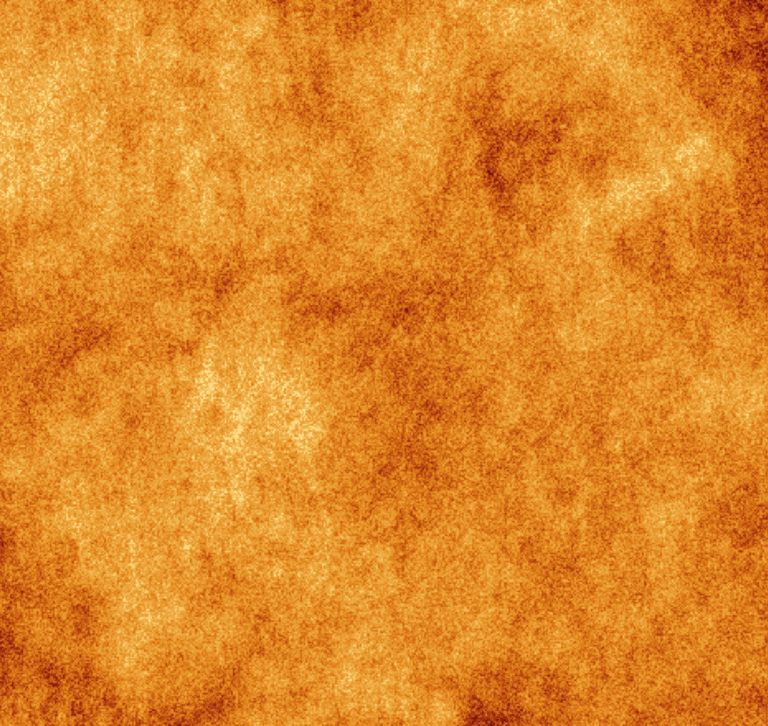
Reproduce this texture procedurally as a WebGL 2 fragment shader.

```glsl
#version 300 es
precision highp float;
// Weathered amber parchment: cloudy stains, faint brushed fibres and fine grain.

uniform vec2 u_resolution;
out vec4 fragColor;

// Integer hash of a lattice cell, returned in -1..1
float hash(vec2 cell, uint seed) {
    uvec2 q = uvec2(ivec2(cell));
    uint h = q.x * 1664525u + q.y * 22695477u + seed * 747796u;
    h = (h ^ (h >> 16)) * 2246822u + 3266489u;
    h = (h ^ (h >> 13)) * 668265263u;
    h = (h ^ (h >> 15)) * 2654435u;
    h ^= h >> 16;
    return float(h >> 8) / 8388608.0 - 1.0;
}

float valueNoise(vec2 p, uint seed) {
    vec2 cell = floor(p);
    vec2 f = p - cell;
    f = f * f * (3.0 - 2.0 * f);
    float low = mix(hash(cell, seed), hash(cell + vec2(1, 0), seed), f.x);
    float high = mix(hash(cell + vec2(0, 1), seed), hash(cell + vec2(1, 1), seed), f.x);
    return mix(low, high, f.y);
}

float fbm(vec2 p, int octaves, float gain, uint seed) {
    const mat2 turn = mat2(0.8, 0.6, -0.6, 0.8);
    float sum = 0.0;
    float amplitude = 1.0;
    for (int i = 0; i < octaves; i++) {
        sum += amplitude * valueNoise(p, seed + uint(i));
        p = turn * p * 2.03 + 7.3;
        amplitude *= gain;
    }
    return sum;
}

// Broad stains with ragged borders
float stains(vec2 p) {
    vec2 warp = vec2(fbm(p * 9.0, 3, 0.5, 11u), fbm(p * 9.0, 3, 0.5, 17u));
    return fbm(p * vec2(5.6, 5.0) + 0.35 * warp, 5, 0.52, 23u);
}

// Thin strokes along y, bent by a slow warp and showing only in patches
float fibres(vec2 p, float lean, uint seed) {
    float bend = 0.035 * valueNoise(p * 5.0, seed);
    vec2 q = vec2(p.x + lean * p.y + bend, p.y - lean * p.x);
    float patches = smoothstep(-0.25, 0.5, valueNoise(p * 7.0, seed + 1u));
    return patches * fbm(q * vec2(110.0, 11.0), 2, 0.6, seed + 2u);
}

// Speckle of two close sizes
float grain(vec2 p) {
    return valueNoise(p * 270.0, 61u) + valueNoise(p * 440.0 + 0.37, 67u);
}

// Uneven scorching towards the border
float scorch(vec2 uv, vec2 p) {
    vec2 margin = min(uv, 1.0 - uv);
    float border = exp(-margin.x * 16.0) + exp(-margin.y * 14.0);
    return border * (0.75 + 0.8 * valueNoise(p * 4.0, 71u));
}

// Colour ramp over a tone centred on zero with unit spread
vec3 amberRamp(float tone) {
    const float stops[8] = float[8](-3.2, -2.05, -1.34, -0.7, -0.05, 0.67, 1.55, 2.7);
    const vec3 colours[8] = vec3[8](
        vec3(0.47, 0.09, 0.03), vec3(0.69, 0.24, 0.07),
        vec3(0.78, 0.36, 0.07), vec3(0.84, 0.45, 0.09),
        vec3(0.89, 0.53, 0.13), vec3(0.91, 0.61, 0.19),
        vec3(0.94, 0.69, 0.30), vec3(0.99, 0.86, 0.51));
    vec3 colour = colours[0];
    for (int i = 1; i < 8; i++) {
        float t = clamp((tone - stops[i - 1]) / (stops[i] - stops[i - 1]), 0.0, 1.0);
        colour = mix(colour, colours[i], t);
    }
    return colour;
}

void main() {
    vec2 uv = gl_FragCoord.xy / u_resolution;
    vec2 p = gl_FragCoord.xy / u_resolution.y;

    float cloud = stains(p);
    float mottle = fbm(p * vec2(34.0, 28.0), 4, 0.65, 41u);
    float brushed = fibres(p, 0.08, 47u) + 0.6 * fibres(p, -0.7, 53u);

    float tone = 0.16 + 1.2 * cloud + 0.55 * mottle + 0.4 * brushed;
    tone += 0.85 * grain(p) - 0.85 * scorch(uv, p);
    fragColor = vec4(amberRamp(tone), 1.0);
}
```
